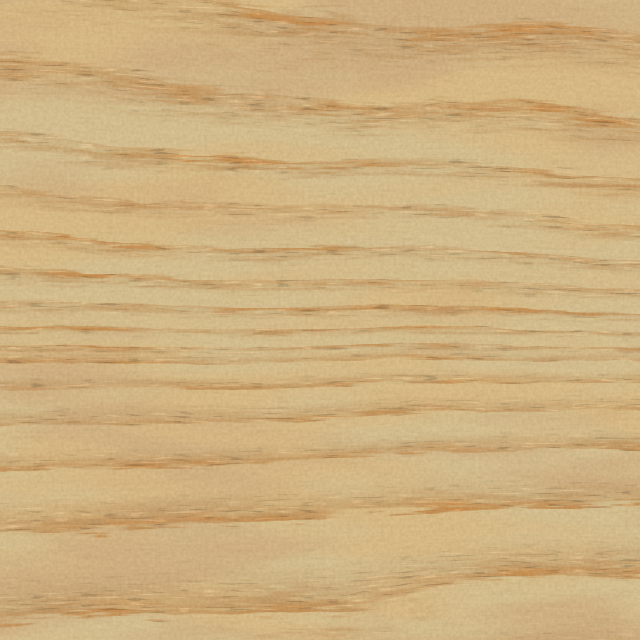
This texture is drawn by a Shadertoy shader. Its source:

```glsl
// Pale sawn wood with growth rings running across the board.
// Ring distance is warped by gradient noise and spaced logarithmically, so rings
// crowd at the heart line; straight short fibres cut across and fray each ring.

const vec3 CREAM  = vec3(0.825, 0.738, 0.555);
const vec3 STRAW  = vec3(0.838, 0.722, 0.515);
const vec3 TAN    = vec3(0.800, 0.670, 0.495);
const vec3 BROWN  = vec3(0.725, 0.560, 0.360);
const vec3 ORANGE = vec3(0.775, 0.535, 0.285);
const float HEART_Y = 0.447;

vec2 hash22(vec2 p) {
    vec3 q = fract(p.xyx * vec3(0.1031, 0.1030, 0.0973));
    q += dot(q, q.yzx + 33.33);
    return fract((q.xx + q.yz) * q.zy);
}

float cornerSlope(vec2 cell, vec2 corner, vec2 f) {
    float angle = 6.2832 * hash22(cell + corner).x;
    return dot(vec2(cos(angle), sin(angle)), f - corner);
}

// Gradient noise, roughly -0.7 to 0.7
float noise(vec2 p) {
    vec2 cell = floor(p), f = p - cell;
    vec2 u = f * f * f * (f * (f * 6.0 - 15.0) + 10.0);
    float low  = mix(cornerSlope(cell, vec2(0, 0), f), cornerSlope(cell, vec2(1, 0), f), u.x);
    float high = mix(cornerSlope(cell, vec2(0, 1), f), cornerSlope(cell, vec2(1, 1), f), u.x);
    return mix(low, high, u.y);
}

// Horizontal fibres: count across the board, and how many times longer than wide
float fibres(vec2 p, float count, float stretch) {
    vec2 scale = vec2(count / stretch, count);
    return noise(p * scale + 17.0) + 0.6 * noise(p * scale * vec2(2.3, 1.7) + 71.0);
}

// Signed distance from the heart line, bent and slightly converging to the right
float heartDistance(vec2 p) {
    float v = p.y - HEART_Y;
    float spread = smoothstep(0.0, 0.35, abs(v));
    v += mix(0.012, 0.070, spread) * noise(p * vec2(1.7, 1.3) + 5.3);
    v += mix(0.005, 0.018, spread) * noise(p * vec2(4.0, 7.0) + 23.0);
    return v * mix(0.88, 1.14, p.x);
}

// Ring count outward from the heart; the lower half has wider rings
float ringPhase(float v) {
    float rate = v > 0.0 ? 4.5 : 3.4;
    return 0.5 + rate * log(1.0 + abs(v) / 0.1);
}

// Rises slowly from start, then drops sharply at the outer edge of the ring
float ringProfile(float f, float start) {
    return smoothstep(start, 0.90, f) * (1.0 - smoothstep(0.93, 1.0, f));
}

vec3 paleWood(vec2 p) {
    float drift = noise(p * vec2(1.8, 7.0) + 9.0) + 0.5 * noise(p * vec2(5.0, 24.0) + 3.0);
    float shade = noise(p * vec2(2.0, 6.0) + 53.0) + 0.4 * noise(p * vec2(6.0, 30.0) + 87.0);
    vec3 wood = mix(CREAM, STRAW, smoothstep(-0.25, 0.30, drift));
    float outer = smoothstep(0.22, 0.55, abs(p.y - HEART_Y));
    return mix(wood, TAN, 0.75 * smoothstep(0.0, 0.50, shade + 0.28 * outer));
}

// Ragged darker area where the cut grazes a ring
float roughPatch(vec2 p, vec2 center, vec2 size) {
    vec2 d = (p - center) / size;
    return exp(-dot(d, d)) * smoothstep(-0.15, 0.35, noise(p * vec2(16.0, 50.0)));
}

void mainImage(out vec4 fragColor, in vec2 fragCoord) {
    vec2 p = fragCoord / iResolution.xy;

    // Fibres lie nearly straight, so the bent rings cross them at a slant
    float v = heartDistance(p);
    vec2 along = vec2(p.x, mix(p.y, v + HEART_Y, 0.35));
    float coarse = fibres(along, 110.0, 14.0);
    float fine = fibres(along + 3.7, 200.0, 13.0);

    // Fibres shift the ring position and so fray its edges
    float spread = smoothstep(0.02, 0.30, abs(v));
    float frayed = v + mix(0.0035, 0.0130, spread) * (coarse + 0.5 * fine);
    float phase = ringPhase(frayed);
    float id = floor(phase) + (v > 0.0 ? 0.0 : 40.0);
    float f = fract(phase);

    // Strength varies by ring and along each ring
    vec2 strength = hash22(vec2(id, 7.0));
    float fade = smoothstep(-0.30, 0.30, noise(vec2(p.x * 4.0, id * 3.71)));
    float broken = smoothstep(-0.30, 0.25, noise(vec2(p.x * 9.0, id * 5.37 + p.y * 60.0)));

    float band = ringProfile(f, mix(0.30, 0.52, strength.x));
    float edge = ringProfile(f, mix(0.70, 0.80, strength.y));
    float streak = smoothstep(-0.40, 0.45, 0.7 * coarse + 0.7 * fine);

    // Colour layers: pale wood, fibrous band, broken orange rim
    vec3 color = paleWood(p);
    color = mix(color, BROWN, band * mix(0.22, 1.0, streak) * mix(0.60, 0.95, fade));
    color = mix(color, ORANGE, edge * mix(0.45, 1.0, streak) * mix(0.15, 0.85, fade * broken));

    // Rough patches near the top and bottom
    float patches = roughPatch(p, vec2(0.48, 0.95), vec2(0.15, 0.06))
                  + roughPatch(p, vec2(0.50, 0.04), vec2(0.17, 0.05));
    color = mix(color, BROWN, 0.65 * patches * streak);

    // Short dark pores and pale flecks, mostly inside the bands
    float inside = clamp(band + 0.5 * patches, 0.0, 1.0);
    float dash = noise(along * vec2(26.0, 250.0) + 11.0);
    color *= 1.0 - smoothstep(0.20, 0.50, dash) * mix(0.02, 0.15, inside);
    color += smoothstep(0.22, 0.50, -dash) * mix(0.005, 0.07, inside);

    // Fibre relief and fine surface grain
    float grain = noise(p * 210.0) + 0.6 * noise(p * 120.0 + 31.0);
    color += 0.020 * fine * mix(0.5, 1.5, inside) + 0.034 * grain;

    fragColor = vec4(clamp(color, 0.0, 1.0), 1.0);
}
```
